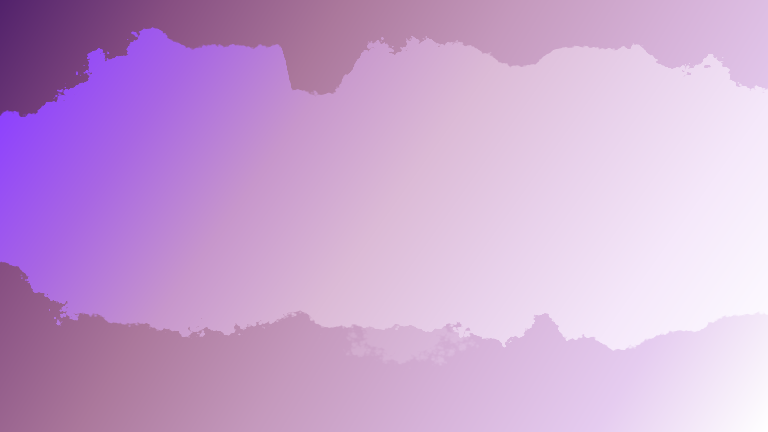
This background is drawn by a Shadertoy shader. Its source:

```glsl
#define ROUGH_SCALE 14.0
#define ROUGH_BASE 0.035
#define ROUGH_DRY 0.12
#define BACK_SLOPE 0.35
#define BACK_RANGE 1.35
#define PAINT_SLOPE 0.4
#define PAINT_START -0.1
#define PAINT_RANGE 1.2
#define HAZE 0.35

const int STOPS = 7;
const vec3 BACK_RAMP[STOPS] = vec3[STOPS](
    vec3(0.32, 0.13, 0.42), vec3(0.53, 0.31, 0.51), vec3(0.67, 0.47, 0.61),
    vec3(0.77, 0.60, 0.74), vec3(0.84, 0.70, 0.85), vec3(0.90, 0.80, 0.94),
    vec3(1.0));
const vec3 PAINT_RAMP[STOPS] = vec3[STOPS](
    vec3(0.55, 0.25, 1.00), vec3(0.66, 0.40, 0.89), vec3(0.78, 0.59, 0.80),
    vec3(0.86, 0.73, 0.84), vec3(0.91, 0.82, 0.92), vec3(0.96, 0.91, 0.98),
    vec3(0.99, 0.98, 1.00));

// Evenly spaced colour stops
vec3 ramp(vec3 stops[STOPS], float t) {
    float s = clamp(t, 0.0, 1.0) * float(STOPS - 1);
    int i = min(int(s), STOPS - 2);
    return mix(stops[i], stops[i + 1], s - float(i));
}

float bump(float x, float centre, float width) {
    float k = (x - centre) / width;
    return exp(-k * k);
}

vec2 hash2(vec2 p) {
    vec3 q = fract(p.xyx * vec3(0.1031, 0.1030, 0.0973));
    q += dot(q, q.yzx + 33.33);
    return fract((q.xx + q.yz) * q.zy);
}

// Distance to the nearest scattered point
float cellular(vec2 p) {
    vec2 cell = floor(p), f = fract(p);
    float nearest = 2.0;
    for (int y = -1; y <= 1; y++)
    for (int x = -1; x <= 1; x++) {
        vec2 o = vec2(x, y);
        vec2 d = o + hash2(cell + o + 64.0) - f;
        nearest = min(nearest, dot(d, d));
    }
    return sqrt(nearest);
}

float roughness(vec2 p) {
    float sum = 0.0, weight = 0.4;
    for (int i = 0; i < 4; i++) {
        sum += weight * (0.5 - cellular(p));
        p = mat2(0.8, 0.6, -0.6, 0.8) * p * 2.1 + 5.3;
        weight *= 0.7;
    }
    return sum;
}

// Outline of the paint band
float upperEdge(float x) {
    return 0.735 + 0.155 * smoothstep(0.03, 0.17, x)
        + 0.035 * bump(x, 0.20, 0.025)
        - 0.105 * (smoothstep(0.365, 0.382, x) - smoothstep(0.425, 0.50, x))
        - 0.05 * bump(x, 0.677, 0.035)
        - 0.055 * smoothstep(0.83, 0.86, x) - 0.04 * smoothstep(0.935, 0.96, x);
}

float lowerEdge(float x) {
    return 0.394 - 0.115 * smoothstep(0.0, 0.10, x)
        - 0.035 * smoothstep(0.10, 0.19, x) - 0.02 * smoothstep(0.58, 0.67, x)
        + 0.035 * bump(x, 0.384, 0.03) + 0.05 * bump(x, 0.71, 0.022)
        - 0.03 * bump(x, 0.81, 0.025) + 0.05 * smoothstep(0.84, 1.0, x);
}

// Where the brush ran dry along each edge
float dryness(vec2 p) {
    float top = bump(p.x, 0.12, 0.06) + bump(p.x, 0.52, 0.06) + bump(p.x, 0.90, 0.08);
    float bottom = 1.2 * bump(p.x, 0.065, 0.035) + 0.6 * bump(p.x, 0.28, 0.08)
        + 0.7 * bump(p.x, 0.66, 0.09);
    return mix(bottom, top, step(0.5, p.y));
}

// Worn spot inside the paint
float spot(vec2 p, vec2 centre) {
    return 0.025 + 0.6 * length((p - centre) * vec2(1.8, 0.7));
}

void mainImage(out vec4 fragColor, in vec2 fragCoord) {
    vec2 p = fragCoord / iResolution.xy;
    vec2 q = fragCoord / iResolution.y;
    float soft = 1.2 / iResolution.y;

    vec3 back = ramp(BACK_RAMP, (p.x + BACK_SLOPE * (1.0 - p.y)) / BACK_RANGE);
    float along = p.x + PAINT_SLOPE * (0.5 - p.y) - PAINT_START;
    vec3 paint = ramp(PAINT_RAMP, along / PAINT_RANGE);

    // Ragged paint coverage
    float depth = min(upperEdge(p.x) - p.y, p.y - lowerEdge(p.x));
    depth = min(depth, spot(p, vec2(0.01, 0.67)));
    depth = min(depth, spot(p, vec2(0.095, 0.58)));
    float rough = roughness(q * ROUGH_SCALE * vec2(0.85, 1.0));
    depth += rough * (ROUGH_BASE + ROUGH_DRY * dryness(p));
    float cover = smoothstep(-soft, soft, depth);

    // Thin haze below the band
    float hazeDepth = 0.045 - length((p - vec2(0.53, 0.225)) * vec2(0.75, 1.0));
    float haze = HAZE * smoothstep(-0.01, 0.01, hazeDepth + 0.1 * rough);

    fragColor = vec4(mix(back, paint, max(cover, haze)), 1.0);
}
```
